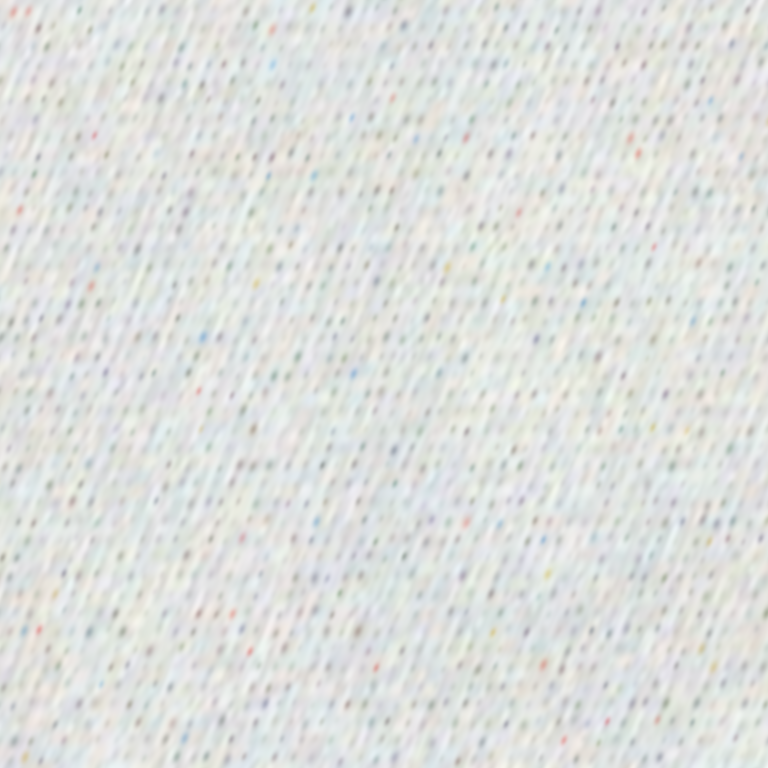
Give the GLSL for this texture, as a Shadertoy shader.

```glsl
// Pale woven cloth: slanted rows of small grey flecks with pastel fibres and rare coloured specks.

const vec2  REPEATS      = vec2(46.0, 42.0);    // flecks across and down
const float SLANT        = 0.42;                // sideways shift per row, in cells
const vec2  FLECK_SIZE   = vec2(0.21, 0.29);    // half width and height, in cells
const float JITTER       = 0.30;                // scatter of the fleck centres
const float FLECK_MIN    = 0.03;                // depth of the faintest fleck
const float FLECK_RANGE  = 0.16;                // extra depth of the strongest fleck
const float ACCENT_SHARE = 0.022;               // share of flecks that are coloured
const vec2  FIBRE_FREQ   = vec2(125.0, 58.0);   // fine thread streaks
const float FIBRE_DEPTH  = 0.075;
const float WALE_DEPTH   = 0.012;               // light ridges between fleck rows
const float TINT_FREQ    = 50.0;
const float TINT_DEPTH   = 0.075;
const float CLOUD_FREQ   = 6.0;
const float CLOUD_DEPTH  = 0.022;

const vec3 CLOTH     = vec3(0.890, 0.900, 0.888);
const vec3 WARM_COOL = vec3(0.45, 0.08, -0.75); // cream to blue axis
const vec3 PINK_MINT = vec3(0.45, -0.28, 0.08); // rose to green axis
const vec3 RED_SPECK = vec3(0.03, 0.25, 0.25);  // light taken away by each speck
const vec3 BLUE_SPECK = vec3(0.24, 0.14, 0.05);
const vec3 GOLD_SPECK = vec3(0.04, 0.09, 0.25);

// Three random values in 0..1 for an integer cell
vec3 hash3(vec2 cell, int seed) {
    uvec3 v = uvec3(ivec3(ivec2(cell), seed)) * 1664525u + 1013904223u;
    v.x += v.y * v.z; v.y += v.z * v.x; v.z += v.x * v.y;
    v ^= v >> 16u;
    v.x += v.y * v.z; v.y += v.z * v.x; v.z += v.x * v.y;
    return vec3(v >> 8u) / 16777216.0;
}

// Smooth value noise, three channels in -0.5..0.5
vec3 noise3(vec2 p, int seed) {
    vec2 i = floor(p), f = fract(p);
    f = f * f * (3.0 - 2.0 * f);
    vec3 low  = mix(hash3(i, seed), hash3(i + vec2(1, 0), seed), f.x);
    vec3 high = mix(hash3(i + vec2(0, 1), seed), hash3(i + vec2(1, 1), seed), f.x);
    return mix(low, high, f.y) - 0.5;
}

// Light absorbed by one fleck: mostly grey, sometimes coloured
vec3 fleckColour(vec2 cell) {
    vec3 r = hash3(cell, 1), tone = hash3(cell, 2);
    vec3 grey = (FLECK_MIN + FLECK_RANGE * r.x * r.x) * (1.0 + 0.35 * (tone - 0.5));
    vec3 accent = tone.x < 0.5 ? RED_SPECK : tone.x < 0.78 ? BLUE_SPECK : GOLD_SPECK;
    return r.y < ACCENT_SHARE ? accent * (0.6 + 0.4 * r.z) : grey;
}

// Sum of nearby flecks on the slanted lattice
vec3 flecks(vec2 p) {
    vec3 shade = vec3(0.0);
    for (int j = -1; j <= 1; j++) {
        float row = floor(p.y) + float(j);
        float shift = SLANT * row;
        for (int i = -1; i <= 1; i++) {
            vec2 cell = vec2(floor(p.x - shift) + float(i), row);
            vec3 r = hash3(cell, 3);
            vec2 centre = cell + 0.5 + vec2(shift, 0.0) + JITTER * (r.xy - 0.5);
            vec2 d = p - centre;
            d.x -= 0.3 * d.y;                        // lean along the weave
            d /= FLECK_SIZE * (0.8 + 0.4 * r.z);
            shade += fleckColour(cell) * exp(-dot(d, d));
        }
    }
    return shade;
}

void mainImage(out vec4 fragColor, in vec2 fragCoord) {
    vec2 uv = fragCoord / iResolution.xy;
    vec2 p = uv * REPEATS;
    float lean = SLANT * REPEATS.y / REPEATS.x;
    vec2 along = vec2(uv.x - lean * uv.y, uv.y);     // straightens the slanted rows

    // Thread streaks and ridges
    vec3 fibre = noise3(along * FIBRE_FREQ, 4);
    float light = FIBRE_DEPTH * (fibre.x + 0.35 * fibre.y);
    light -= WALE_DEPTH * cos(6.2832 * (p.x - SLANT * p.y - 0.5));

    // Pastel tints, small and broad
    vec3 tint = noise3(along * TINT_FREQ, 5) * TINT_DEPTH;
    vec3 cloud = noise3(uv * CLOUD_FREQ, 6) * CLOUD_DEPTH;
    vec2 hue = tint.xy + cloud.xy;

    vec3 colour = CLOTH + light + cloud.z;
    colour += WARM_COOL * hue.x + PINK_MINT * hue.y;
    colour -= flecks(p);
    fragColor = vec4(clamp(colour, 0.0, 1.0), 1.0);
}
```
